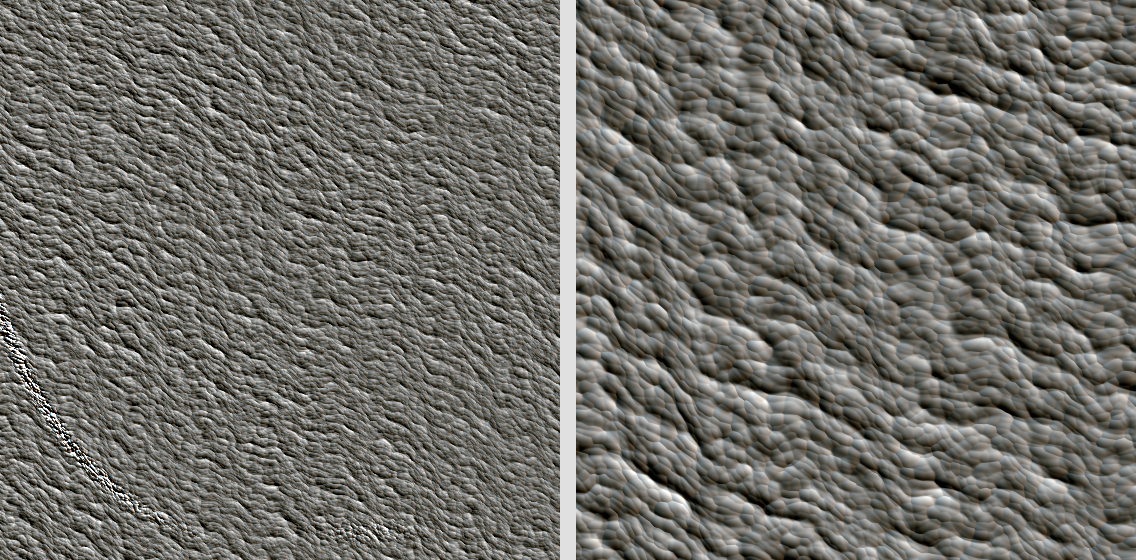
Left, the full canvas; right, a detail of the centre.
Give the GLSL for this texture, as a three.js fragment shader.

```glsl
varying vec2 vUv;

vec2 hash2(vec2 cell) {
  vec2 k = vec2(dot(cell, vec2(127.1, 311.7)), dot(cell, vec2(269.5, 183.3)));
  return fract(sin(k) * 43758.545);
}

// Slope of rounded cellular bumps: soft offset from the nearest bump centre
vec2 bumpSlope(vec2 p) {
  vec2 cell = floor(p);
  vec2 slope = vec2(0.0);
  float total = 0.0;
  for (int j = -1; j <= 1; j++) {
    for (int i = -1; i <= 1; i++) {
      vec2 c = cell + vec2(float(i), float(j));
      vec2 r = p - c - hash2(c);
      float weight = exp(-13.0 * dot(r, r));
      slope += weight * r;
      total += weight;
    }
  }
  return slope / total;
}

// Layered sines bend the ripples at several scales
vec2 bend(vec2 p) {
  return p + 0.008 * sin(p.yx * vec2(17.0, 11.0) + vec2(0.7, 2.1))
           + 0.003 * sin(p.yx * vec2(61.0, 47.0) + p * 29.0)
           + 0.0012 * sin(p.yx * vec2(163.0, 139.0) + p * 83.0);
}

void main() {
  // Axes along and across the ripples, which fall to the right
  vec2 ripple = bend(vec2(dot(vUv, vec2(0.906, -0.423)),
                          dot(vUv, vec2(0.423, 0.906))) + 2.0);

  // Relief from broad swells to fine grit
  vec2 swell = bumpSlope(ripple * vec2(15.0, 29.0));
  vec2 lump = bumpSlope(ripple * vec2(37.0, 64.0) + 5.3);
  vec2 grain = bumpSlope(ripple * vec2(78.0, 118.0) + 11.7);
  vec2 grit = bumpSlope(ripple * vec2(155.0, 205.0) + 23.1);
  vec2 relief = 0.11 * swell + 0.38 * lump + 0.35 * grain + 0.23 * grit;

  // Light from above, with calmer ground toward the right
  float contrast = mix(1.12, 0.9, vUv.x) + 0.08 * sin(vUv.x * 9.0 + vUv.y * 13.0);
  float light = 0.42 + contrast * dot(relief, vec2(0.2, 1.0));

  // Glittering seam that curves down from the left edge
  float decay = exp(-5.6 * vUv.x);
  float seamOffset = (vUv.y - 0.46 * decay + 0.02) / length(vec2(1.0, 2.58 * decay));
  float seam = exp(-pow(seamOffset / 0.011, 2.0)) * (1.0 - smoothstep(0.04, 0.42, vUv.x));
  vec2 patchOffset = (vUv - vec2(0.65, 0.05)) / vec2(0.08, 0.018);
  seam += 0.25 * exp(-dot(patchOffset, patchOffset));
  float glint = grain.y + grit.y + 0.5 * grit.x;
  light += seam * (1.1 * glint + 0.5 * smoothstep(0.1, 0.5, glint));

  // Warm shadows, neutral highlights, faint red and teal flecks
  vec3 tint = mix(vec3(0.01, 0.0, -0.04), vec3(0.0, 0.0, -0.01),
                  smoothstep(0.25, 0.55, light));
  float fleck = grit.x + 0.6 * grain.x;
  vec3 color = light + tint + vec3(0.05, -0.005, -0.045) * fleck * (1.0 + 4.0 * seam);
  gl_FragColor = vec4(clamp(color, 0.0, 1.0), 1.0);
}
```
